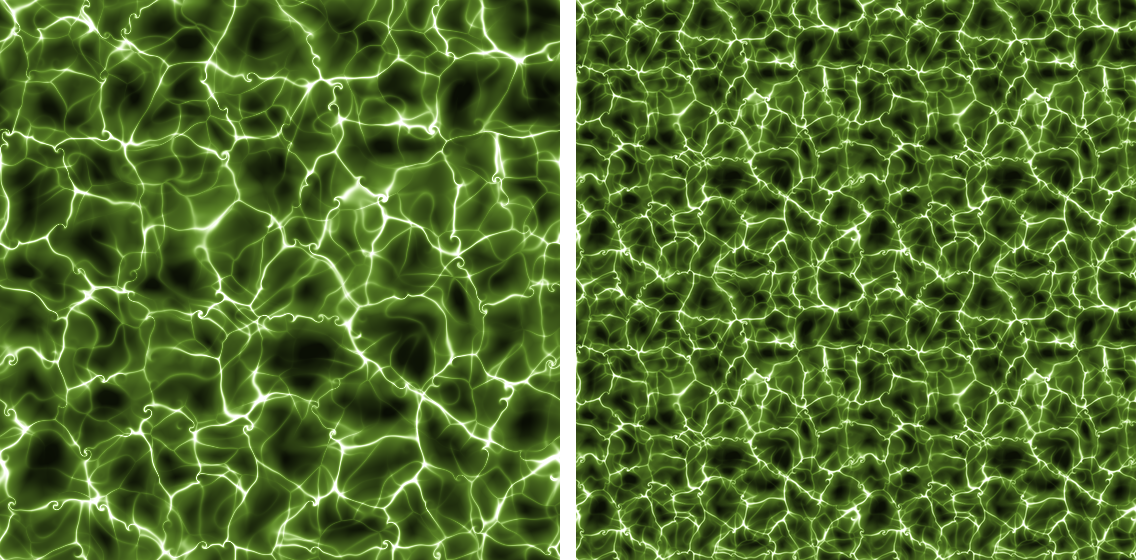
Left: one tile. Right: repeated 2 by 2.
A WebGL 1 fragment shader for this texture:

```glsl
precision highp float;

// Glowing green caustic web: bright curved filaments around dark soft cells.
// Two warped cellular layers and noise contours give the strands, small
// vortices curl the main ones, wrapped noise shades the haze. It all tiles.

uniform vec2 u_resolution;

const float CELLS = 8.0;           // main cells across the tile
const float FINE_CELLS = 14.0;     // secondary cells across the tile
const float WISPS = 13.0;          // noise period of the faint loops
const float VORTICES = 24.0;       // vortex grid across the tile
const float VORTEX_RADIUS = 0.19;  // in vortex grid units
const float VORTEX_TURN = 3.3;     // radians at the centre
const float JITTER = 0.95;
const float MAIN_WIDTH = 0.019;    // in cell units
const float FINE_WIDTH = 0.033;
const float WISP_WIDTH = 0.026;
const float MAIN_GLOW = 0.60;
const float FINE_GLOW = 0.34;
const float WISP_GLOW = 0.24;
const float NODE_GLOW = 0.22;
const float HAZE = 0.325;
const float CELL_SHADE = 0.23;
const vec3 GREEN = vec3(0.69, 1.0, 0.29);
const vec3 WHITE = vec3(1.0);

vec2 wrapId(vec2 id, float period) {
  return floor(mod(id + 0.5, period));
}

vec2 hash2(vec2 p, float seed) {
  vec3 q = fract((p.xyx + seed * 7.31) * vec3(0.1031, 0.1030, 0.0973));
  q += dot(q, q.yzx + 33.33);
  return fract((q.xx + q.yz) * q.zy);
}

float corner(vec2 id, vec2 offset, float period, float seed) {
  float angle = 6.2832 * hash2(wrapId(id, period), seed).x;
  return dot(vec2(cos(angle), sin(angle)), offset);
}

// Gradient noise, about -0.7 to 0.7, repeating once per tile.
float noise(vec2 uv, float period, float seed) {
  vec2 p = uv * period, id = floor(p), f = p - id;
  vec2 s = f * f * f * (f * (f * 6.0 - 15.0) + 10.0);
  vec2 e = vec2(1.0, 0.0);
  float low = mix(corner(id, f, period, seed),
                  corner(id + e.xy, f - e.xy, period, seed), s.x);
  float high = mix(corner(id + e.yx, f - e.yx, period, seed),
                   corner(id + e.xx, f - e.xx, period, seed), s.x);
  return mix(low, high, s.y);
}

vec2 noise2(vec2 uv, float period, float seed) {
  return vec2(noise(uv, period, seed), noise(uv, period, seed + 1.0));
}

// Turns space around scattered points so that strands curl into hooks.
vec2 swirl(vec2 uv) {
  vec2 p = uv * VORTICES, id = floor(p), shift = vec2(0.0);
  for (int y = -1; y <= 1; y++) {
    for (int x = -1; x <= 1; x++) {
      vec2 cell = id + vec2(float(x), float(y));
      vec2 wrapped = wrapId(cell, VORTICES);
      vec2 kind = hash2(wrapped, 21.0);
      vec2 r = p - cell - 0.2 - 0.6 * hash2(wrapped, 20.0);
      float turn = VORTEX_TURN * exp(-dot(r, r) / (VORTEX_RADIUS * VORTEX_RADIUS));
      turn *= step(0.45, kind.x) * (kind.y < 0.5 ? -1.0 : 1.0);
      float c = cos(turn), s = sin(turn);
      shift += vec2(c * r.x - s * r.y, s * r.x + c * r.y) - r;
    }
  }
  return uv + shift / VORTICES;
}

// Gaps from the nearest cell point to the second (x) and the third (y).
vec2 cellGaps(vec2 uv, float period, float seed) {
  vec2 p = uv * period, id = floor(p);
  vec3 near = vec3(9.0);
  for (int y = -2; y <= 2; y++) {
    for (int x = -2; x <= 2; x++) {
      vec2 cell = id + vec2(float(x), float(y));
      vec2 jitter = (hash2(wrapId(cell, period), seed) - 0.5) * JITTER;
      float d = length(cell + 0.5 + jitter - p);
      near = vec3(min(near.x, d), max(near.x, min(near.y, d)),
                  max(near.y, min(near.z, d)));
    }
  }
  return near.yz - near.x;
}

float filament(float gap, float width, float pixel) {
  return width / sqrt(width * width + gap * gap + 0.2 * pixel * pixel);
}

void main() {
  vec2 uv = gl_FragCoord.xy / u_resolution;
  float pixel = 1.0 / min(u_resolution.x, u_resolution.y);

  // Warped space, from broad bends to small kinks; only strands get hooks
  vec2 bend = 0.054 * noise2(uv, 5.0, 1.0) + 0.030 * noise2(uv, 11.0, 3.0);
  vec2 kink = 0.009 * noise2(uv, 27.0, 5.0);
  vec2 mainGaps = cellGaps(swirl(uv) + bend + kink, CELLS, 7.0);
  vec2 softGaps = cellGaps(uv + bend, CELLS, 7.0);
  vec2 fineGaps = cellGaps(uv + 1.4 * bend.yx + kink, FINE_CELLS, 8.0);
  float wispGap = abs(noise(uv + 1.2 * bend, WISPS, 12.0));

  // Soft haze, dark in the cell centres
  float light = HAZE - CELL_SHADE * smoothstep(0.08, 0.8, softGaps.x);
  light += 0.11 * noise(uv + bend, 7.0, 10.0) + 0.14 * noise(uv + 2.0 * bend, 17.0, 11.0);
  light -= 0.10 * smoothstep(0.1, 0.7, fineGaps.x);
  light += 0.08 * pow(1.0 - wispGap, 9.0);
  light = max(light, 0.04);

  // Strands of varying strength and bright junctions
  float mainPower = mix(0.5, 1.1, smoothstep(-0.4, 0.35, noise(uv, 9.0, 13.0)));
  float finePower = smoothstep(-0.35, 0.35, noise(uv, 8.0, 14.0));
  float wispPower = smoothstep(-0.25, 0.4, noise(uv, 10.0, 15.0));
  light += MAIN_GLOW * mainPower * filament(mainGaps.x, MAIN_WIDTH, pixel * CELLS);
  light += FINE_GLOW * finePower * filament(fineGaps.x, FINE_WIDTH, pixel * FINE_CELLS);
  light += WISP_GLOW * wispPower * filament(wispGap, WISP_WIDTH, pixel * WISPS);
  light += NODE_GLOW * mainPower * exp(-mainGaps.y * mainGaps.y / 0.006);

  // Green ramp that burns out to white
  vec3 color = mix(GREEN * light, WHITE, smoothstep(0.5, 1.05, light));
  gl_FragColor = vec4(color, 1.0);
}
```
